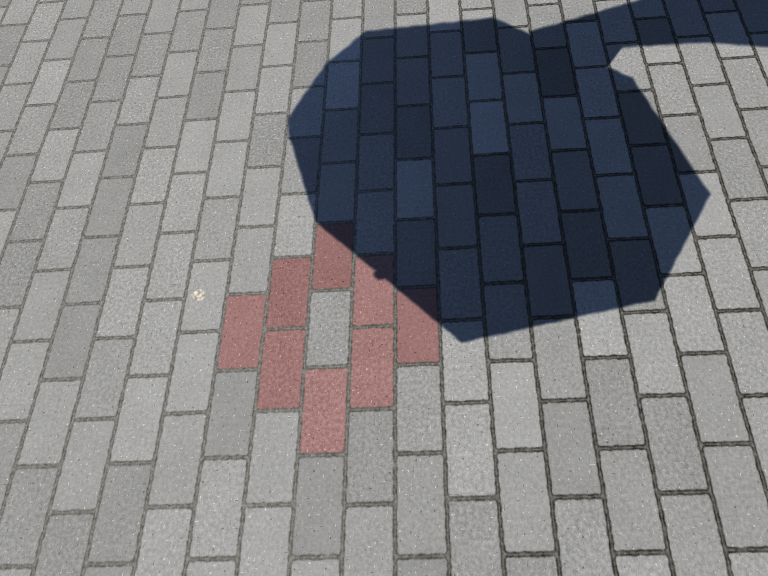
Give the GLSL for this texture, as a WebGL 1 fragment shader.

```glsl
precision highp float;
// Sunlit paving in running bond, seen in perspective, with a diamond of red
// bricks and the shadow of an umbrella and an arm. Bricks come from a projective
// map and a rounded box per cell; the shadow is a convex hull joined to a band.
uniform vec2 u_resolution;
#define VANISH vec2(0.686, 2.436)
#define HORIZON_TILT 0.156
#define COLUMN_SCALE 25.97
#define ROW_SCALE 29.88
#define ROW_SKEW 0.064
#define BRICK_RATIO 1.7
#define GAP 0.042
#define STONE vec3(0.632, 0.630, 0.624)
#define RED_CLAY vec3(0.615, 0.460, 0.448)
#define SAND vec3(0.520, 0.515, 0.495)
#define SHADE vec3(0.265, 0.335, 0.460)
#define GRAIN 0.13

float hash(vec2 p) {
  vec3 q = fract(vec3(p.xyx) * 0.1031);
  q += dot(q, q.yzx + 33.33);
  return fract((q.x + q.y) * q.z);
}
float slope(vec2 cell, vec2 offset) {
  float angle = 6.2832 * hash(cell);
  return dot(vec2(cos(angle), sin(angle)), offset);
}
float noise(vec2 p) {
  vec2 i = floor(p), f = fract(p), e = vec2(1.0, 0.0);
  vec2 w = f * f * f * (f * (f * 6.0 - 15.0) + 10.0);
  float low = mix(slope(i, f), slope(i + e, f - e), w.x);
  float high = mix(slope(i + e.yx, f - e.yx), slope(i + e.xx, f - e.xx), w.x);
  return mix(low, high, w.y);
}
float fbm(vec2 p) {
  float sum = 0.0, amp = 0.6;
  for (int i = 0; i < 3; i++) {
    sum += amp * noise(p);
    p = p * 2.03 + 17.0;
    amp *= 0.6;
  }
  return sum;
}
// Signed distance to the line a-b, positive on its left
float edge(vec2 p, vec2 a, vec2 b) {
  vec2 e = normalize(b - a);
  return dot(p - a, vec2(-e.y, e.x));
}
float umbrella(vec2 p) {
  vec2 rim[11];
  rim[0] = vec2(0.500, 0.795);
  rim[1] = vec2(0.564, 0.887);
  rim[2] = vec2(0.634, 0.946);
  rim[3] = vec2(0.856, 0.969);
  rim[4] = vec2(1.097, 0.865);
  rim[5] = vec2(1.233, 0.663);
  rim[6] = vec2(1.137, 0.479);
  rim[7] = vec2(0.802, 0.405);
  rim[8] = vec2(0.547, 0.616);
  rim[9] = vec2(0.500, 0.771);
  rim[10] = rim[0];
  float d = -1.0;
  for (int i = 0; i < 10; i++) d = max(d, edge(p, rim[i], rim[i + 1]));
  return d;
}
float arm(vec2 p) {
  float top = 0.946 + 0.29 * (p.x - 0.922);
  float bottom = 0.921 - 0.036 * (1.0 - smoothstep(1.048, 1.085, p.x))
               + 0.004 * sin(18.0 * (p.x - 1.13));
  return max(max(p.y - top, bottom - p.y), 0.920 - p.x);
}
void main() {
  vec2 p = gl_FragCoord.xy / u_resolution.y;
  // Ground plane
  float across = p.x - VANISH.x;
  float depth = VANISH.y - p.y + HORIZON_TILT * across;
  float u = COLUMN_SCALE * across / depth;
  float v = ROW_SCALE / depth + ROW_SKEW * u - 0.44;
  float aa = COLUMN_SCALE / (depth * u_resolution.y);
  vec2 ground = vec2(u, v * BRICK_RATIO);
  // Running bond
  float column = floor(u);
  float shift = 0.5 * mod(column, 2.0);
  float along = v - shift + 0.05 * (hash(vec2(column + 70.0, 3.0)) - 0.5);
  float row = floor(along);
  vec2 id = vec2(column + 50.0, row);
  vec2 local = (vec2(fract(u), fract(along)) - 0.5) * vec2(1.0, BRICK_RATIO);
  vec2 corner = abs(local) - vec2(0.5, 0.5 * BRICK_RATIO) + GAP + 0.05;
  float d = length(max(corner, 0.0)) + min(max(corner.x, corner.y), 0.0) - 0.05;
  d += 0.022 * noise(ground * 9.0);
  // Brick faces
  float grain = fbm(ground * 13.0);
  float ring = 0.5 * abs(column + 2.0) + abs(row + shift - 14.0);
  vec3 face = mix(STONE, RED_CLAY, 1.0 - step(0.1, abs(ring - 1.0)));
  face += 0.075 * (hash(id) - 0.5) + GRAIN * (0.6 + 0.7 * hash(id + 9.0)) * grain;
  face += 0.035 * fbm(ground * 1.3);
  face += 0.16 * smoothstep(0.34, 0.6, noise(ground * 17.0 + 40.0));
  face -= 0.14 * smoothstep(0.38, 0.6, noise(ground * 15.0 + 90.0));
  // Sandy joints with a darker seam, deeper to the right
  float deep = smoothstep(0.45, 1.05, p.x);
  vec3 joint = SAND + 0.22 * grain - 0.10 * deep;
  vec3 color = mix(face, joint, smoothstep(-aa, aa, d));
  float seam = (d - 0.012) / 0.024;
  color -= exp(-seam * seam) * (0.65 + 0.7 * noise(ground * 5.0)) * mix(0.11, 0.22, deep);
  // Pale crumb on the left
  vec2 crumb = (p - vec2(0.345, 0.488)) * vec2(0.9, 1.15);
  float blob = length(crumb) - 0.011 - 0.005 * noise(p * 110.0);
  vec3 crumbColor = vec3(0.80, 0.77, 0.72) + 0.35 * noise(p * 190.0);
  color = mix(color, crumbColor, 1.0 - smoothstep(-0.002, 0.002, blob));
  // Shadow, with a small bump on its lower left rim
  float bump = length((p - vec2(0.662, 0.525)) * vec2(0.8, 1.0)) - 0.010;
  float outline = min(min(umbrella(p), arm(p)), bump) + 0.002 * noise(p * 45.0);
  float dark = 1.0 - smoothstep(-0.004, 0.004, outline);
  float fade = 1.06 - 0.22 * deep + 0.30 * (hash(id + 5.0) - 0.5);
  color *= mix(vec3(1.0), SHADE * fade, dark);
  gl_FragColor = vec4(clamp(color, 0.0, 1.0), 1.0);
}
```
